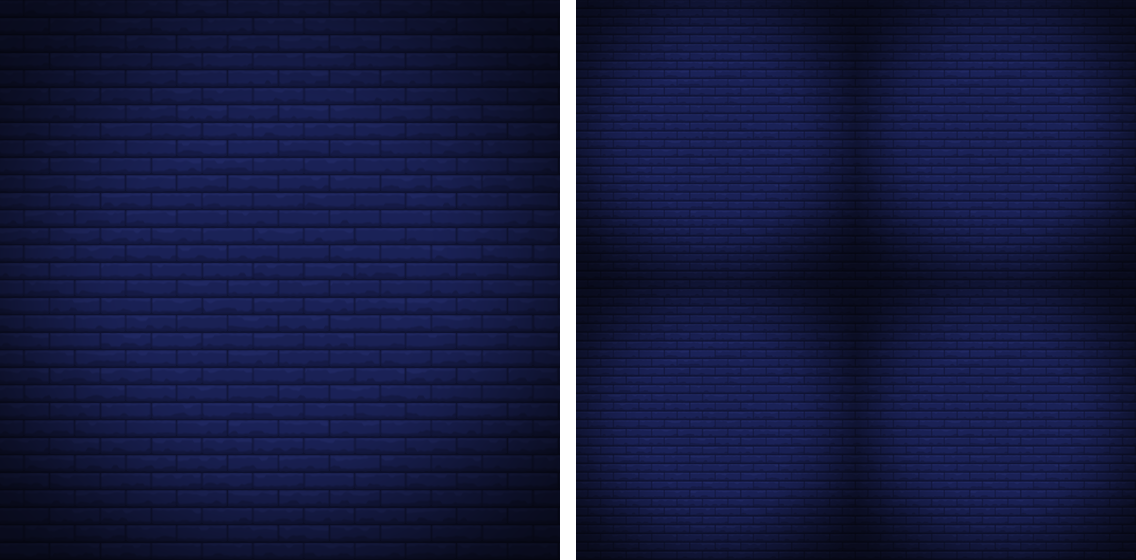
Left: one tile. Right: repeated 2 by 2.
This texture is drawn by a Shadertoy shader. Its source:

```glsl
// Dark blue brick wall in running bond, 11 bricks across and 32 courses high.
// Each brick is a rounded box with a ragged highlight along its top and a
// ragged shadow along its base; a symmetric vignette darkens the borders.

float hash(vec2 p) {
    vec3 q = fract(p.xyx * 0.1031);
    q += dot(q, q.yzx + 33.33);
    return fract((q.x + q.y) * q.z);
}

// Smooth one-dimensional noise, seeded separately for every brick
float ragged(float x, vec2 brick, float layer) {
    vec2 cell = vec2(floor(x) + brick.x * 37.0, brick.y + layer * 41.0);
    float t = fract(x);
    return mix(hash(cell), hash(cell + vec2(1.0, 0.0)), t * t * (3.0 - 2.0 * t));
}

float roundedBox(vec2 p, vec2 halfSize, float radius) {
    vec2 d = abs(p) - halfSize + radius;
    return length(max(d, 0.0)) + min(max(d.x, d.y), 0.0) - radius;
}

void mainImage(out vec4 fragColor, in vec2 fragCoord) {
    vec2 uv = fragCoord / iResolution.xy;
    const vec2 repeats = vec2(11.0, 32.0);
    float aa = repeats.y / iResolution.y;

    // Running bond: odd courses shift by half a brick, ids wrap around
    vec2 grid = uv * repeats;
    grid.x += 0.03 + 0.5 * mod(floor(grid.y), 2.0);
    vec2 brick = mod(floor(grid), repeats) + 1.0;

    // Local position, measured in course heights
    float aspect = repeats.y / repeats.x;
    vec2 p = (fract(grid) - 0.5) * vec2(aspect, 1.0);
    float x = p.x + 2.0;

    // Brick outline, slightly uneven, with mortar mostly below it
    float outline = roundedBox(p - vec2(0.0, 0.045), vec2(aspect * 0.5 - 0.04, 0.435), 0.1);
    outline += 0.03 * (ragged(x * 5.0, brick, 1.0) - 0.5);

    // Worn bands: mostly thin, with occasional deeper chips
    float lightDepth = 0.09 + 0.07 * ragged(x * 4.0, brick, 2.0)
                     + 0.16 * smoothstep(0.5, 0.9, ragged(x * 1.9, brick, 3.0));
    float shadeDepth = 0.08 + 0.07 * ragged(x * 5.0, brick, 4.0)
                     + 0.16 * smoothstep(0.5, 0.9, ragged(x * 2.1, brick, 5.0));
    float soft = 1.4 * aa;
    float light = smoothstep(-soft, soft, p.y - 0.47 + lightDepth);
    float shade = smoothstep(-soft, soft, shadeDepth - 0.38 - p.y);

    // Face, bands and a thin dim rim
    vec3 face = vec3(0.102, 0.13, 0.337) * (0.98 + 0.04 * hash(brick + 7.0));
    face = mix(face, vec3(0.131, 0.163, 0.397), light * 0.8);
    face = mix(face, vec3(0.081, 0.102, 0.27), shade * 0.95);
    face *= 1.0 - 0.1 * smoothstep(-0.08, 0.0, outline);

    // Mortar, deepest in the middle of each joint
    vec3 mortar = mix(vec3(0.079, 0.099, 0.262), vec3(0.058, 0.073, 0.2),
                      smoothstep(0.0, 0.07, outline));
    vec3 color = mix(mortar, face, smoothstep(soft, -soft, outline));

    // Vignette, equal on opposite borders
    color *= 1.0 - 0.66 * smoothstep(0.24, 0.68, length(uv - 0.5));
    fragColor = vec4(color, 1.0);
}
```
